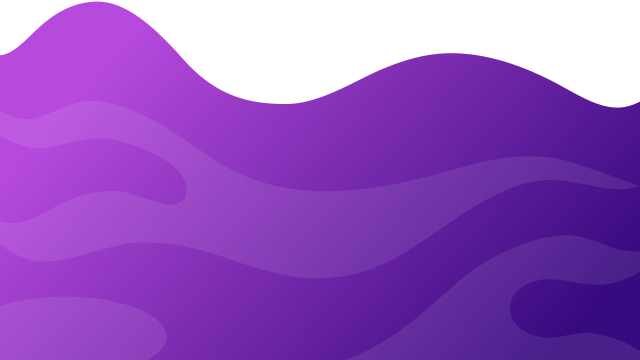
This background is drawn by a Shadertoy shader. Its source:

```glsl
const vec2 GRID = vec2(16.0, 9.0);
const vec3 PAPER = vec3(1.0);
const vec3 ORCHID = vec3(0.715, 0.29, 0.865);
const vec3 INDIGO = vec3(0.22, 0.04, 0.50);
const vec2 FADE_DIRECTION = vec2(0.74, -0.67);
const float FADE_START = -3.0;
const float FADE_END = 10.0;
const float VEIL_OPACITY = 0.09;
const vec2 POOL_CENTER = vec2(1.625, 0.583);
const vec2 POOL_RADII = vec2(2.54, 1.0);

// Curve knots in grid units: x, height, slope
const int KNOTS = 10;
const vec3 CREST[KNOTS] = vec3[KNOTS](
    vec3(0.0, 7.62, 0.05), vec3(1.04, 8.37, 0.88), vec3(2.44, 8.96, 0.0),
    vec3(4.58, 7.52, -1.13), vec3(7.15, 6.40, 0.0), vec3(9.10, 7.06, 0.5),
    vec3(11.27, 7.67, 0.0), vec3(13.75, 7.0, -0.5), vec3(15.44, 6.31, 0.0),
    vec3(16.0, 6.46, 0.5));
const vec3 RIBBON_TOP[KNOTS] = vec3[KNOTS](
    vec3(0.0, 6.23, -0.55), vec3(0.63, 6.02, 0.0), vec3(2.23, 6.48, 0.0),
    vec3(3.96, 5.92, -0.56), vec3(5.21, 5.10, -0.68), vec3(8.13, 4.22, 0.0),
    vec3(10.63, 4.57, 0.25), vec3(13.13, 5.09, 0.0), vec3(14.0, 5.02, -0.25),
    vec3(16.0, 4.35, -0.33));
const vec3 RIBBON_BASE[KNOTS] = vec3[KNOTS](
    vec3(0.0, 2.90, -0.8), vec3(1.08, 2.46, 0.0), vec3(3.58, 2.94, 0.0),
    vec3(5.63, 2.56, -0.35), vec3(7.92, 2.04, 0.0), vec3(9.79, 2.5, 0.52),
    vec3(11.25, 3.44, 0.68), vec3(13.75, 4.5, 0.0), vec3(15.52, 4.27, 0.0),
    vec3(16.0, 4.35, 0.25));
const vec3 LEFT_GAP_TOP[KNOTS] = vec3[KNOTS](
    vec3(0.0, 5.60, -0.4), vec3(0.44, 5.40, -0.35), vec3(0.88, 5.29, 0.0),
    vec3(1.67, 5.415, 0.24), vec3(2.46, 5.54, 0.0), vec3(3.02, 5.46, -0.26),
    vec3(3.54, 5.29, -0.4), vec3(4.27, 4.90, -0.75), vec3(4.56, 4.58, -1.7),
    vec3(4.67, 4.25, -8.0));
const vec3 LEFT_GAP_BASE[KNOTS] = vec3[KNOTS](
    vec3(0.0, 3.46, -0.15), vec3(0.35, 3.42, 0.0), vec3(1.04, 3.65, 0.48),
    vec3(1.46, 3.88, 0.53), vec3(1.88, 4.06, 0.38), vec3(2.81, 4.23, 0.0),
    vec3(3.75, 4.0, -0.33), vec3(4.31, 3.88, 0.0), vec3(4.56, 3.99, 1.0),
    vec3(4.67, 4.25, 8.0));
const vec3 SWELL[KNOTS] = vec3[KNOTS](
    vec3(8.65, 0.0, 0.4), vec3(9.58, 0.46, 0.62), vec3(10.63, 1.23, 0.85),
    vec3(11.67, 2.13, 0.77), vec3(12.71, 2.75, 0.45), vec3(13.54, 3.04, 0.22),
    vec3(14.17, 3.12, 0.0), vec3(14.79, 3.0, -0.3), vec3(15.42, 2.78, -0.27),
    vec3(16.0, 2.71, 0.0));
const vec3 RIGHT_GAP_TOP[KNOTS] = vec3[KNOTS](
    vec3(12.75, 1.29, 8.0), vec3(12.85, 1.62, 1.5), vec3(13.13, 1.87, 0.58),
    vec3(13.40, 1.98, 0.26), vec3(13.71, 2.02, 0.0), vec3(14.38, 1.94, -0.2),
    vec3(14.94, 1.88, 0.0), vec3(15.52, 1.98, 0.3), vec3(15.77, 2.08, 0.45),
    vec3(16.0, 2.21, 0.65));
const vec3 RIGHT_GAP_BASE[KNOTS] = vec3[KNOTS](
    vec3(12.75, 1.29, -8.0), vec3(12.85, 0.96, -1.5), vec3(13.13, 0.71, -0.58),
    vec3(13.40, 0.60, -0.26), vec3(13.75, 0.56, 0.0), vec3(14.21, 0.62, 0.14),
    vec3(14.67, 0.68, 0.0), vec3(15.10, 0.61, -0.24), vec3(15.52, 0.48, -0.38),
    vec3(16.0, 0.23, -0.55));

// Cubic Hermite height at x, extended along the end slopes
float curve(float x, vec3 knots[KNOTS]) {
    float y = knots[0].y + knots[0].z * (x - knots[0].x);
    for (int i = 0; i < KNOTS - 1; i++) {
        vec3 a = knots[i], b = knots[i + 1];
        if (x >= a.x) {
            float width = b.x - a.x;
            float t = min((x - a.x) / width, 1.0);
            y = mix(a.y, b.y, t * t * (3.0 - 2.0 * t))
              + width * t * (1.0 - t) * (a.z * (1.0 - t) - b.z * t)
              + b.z * max(x - b.x, 0.0);
        }
    }
    return y;
}

// Smooth coverage of the positive side of a field
float coverage(float field) {
    float pixel = length(vec2(dFdx(field), dFdy(field)));
    return clamp(0.5 + field / max(pixel, 1e-5), 0.0, 1.0);
}

float below(vec2 p, vec3 knots[KNOTS]) {
    return coverage(curve(p.x, knots) - p.y);
}

float between(vec2 p, vec3 top[KNOTS], vec3 base[KNOTS]) {
    return below(p, top) * (1.0 - below(p, base));
}

void mainImage(out vec4 fragColor, in vec2 fragCoord) {
    vec2 p = fragCoord / iResolution.xy * GRID;

    // Diagonal gradient, measured from the top left corner
    float along = dot(p, FADE_DIRECTION) + 0.67 * GRID.y;
    float fade = clamp((along + FADE_START) / (FADE_END - FADE_START), 0.0, 1.0);
    vec3 color = mix(ORCHID, INDIGO, fade);

    // Pale translucent shapes
    float ribbon = between(p, RIBBON_TOP, RIBBON_BASE)
                 * (1.0 - between(p, LEFT_GAP_TOP, LEFT_GAP_BASE));
    float swell = below(p, SWELL)
                * (1.0 - between(p, RIGHT_GAP_TOP, RIGHT_GAP_BASE));
    float pool = coverage(1.0 - length((p - POOL_CENTER) / POOL_RADII));
    float veil = max(ribbon, max(swell, pool));
    color = mix(color, vec3(1.0), VEIL_OPACITY * veil);

    // Open sky above the crest
    color = mix(PAPER, color, below(p, CREST));
    fragColor = vec4(color, 1.0);
}
```
